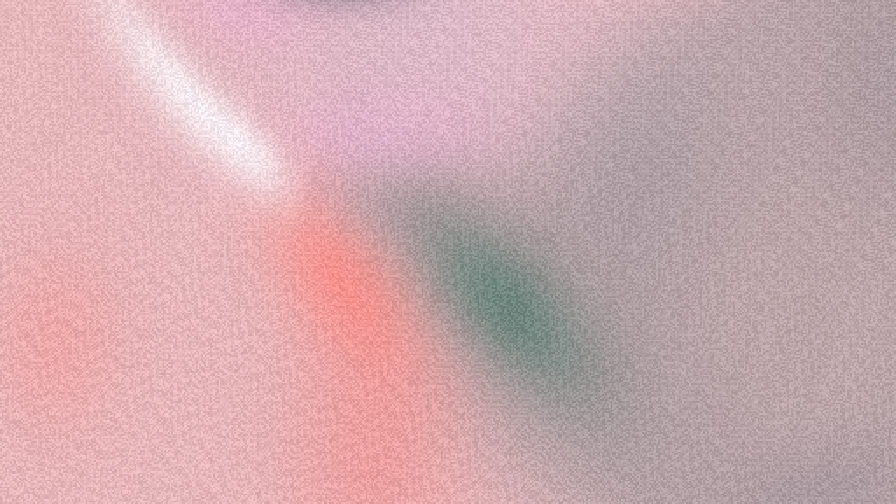
This background is drawn by a Shadertoy shader. Its source:

```glsl
float hash(vec2 p) {
    return fract(sin(dot(p, vec2(127.1, 311.7))) * 43758.5453);
}

// Soft elliptical falloff, turned by an angle in radians
float glow(vec2 p, vec2 center, vec2 radius, float angle) {
    float c = cos(angle), s = sin(angle);
    vec2 d = p - center;
    d = vec2(c * d.x + s * d.y, c * d.y - s * d.x) / radius;
    return exp(-dot(d, d));
}

// Curved bright band, softer on its lower left side
float streak(vec2 p) {
    float x = p.x - 0.46;
    float slope = -0.85 + 1.8 * x;
    float d = (p.y - 0.73 + 0.85 * x - 0.9 * x * x) / sqrt(1.0 + slope * slope);
    float width = d > 0.0 ? 0.05 : 0.065;
    float ends = smoothstep(0.64, 0.48, p.x) * smoothstep(0.05, 0.4, p.x);
    return exp(-d * d / (width * width)) * ends;
}

void mainImage(out vec4 fragColor, in vec2 fragCoord) {
    vec2 p = fragCoord / iResolution.y;

    // Pink left side flowing into mauve grey along a curved border
    vec3 pink = vec3(0.90, 0.715, 0.73);
    vec3 mauve = vec3(0.725, 0.645, 0.66);
    float border = 0.86 + 1.4 * (p.y - 0.4) * (p.y - 0.4);
    vec3 color = mix(pink, mauve, smoothstep(-0.25, 0.24, p.x - border));

    // Lilac upper area
    color = mix(color, vec3(0.86, 0.73, 0.79), 0.85 * glow(p, vec2(0.86, 0.93), vec2(0.42, 0.28), 0.0));
    color = mix(color, vec3(0.93, 0.72, 0.84), 0.85 * glow(p, vec2(0.76, 0.72), vec2(0.20, 0.10), 0.0));
    color = mix(color, vec3(0.92, 0.70, 0.81), 0.7 * glow(p, vec2(0.49, 0.98), vec2(0.13, 0.08), -0.3));
    color = mix(color, vec3(0.66, 0.57, 0.63), 0.85 * glow(p, vec2(0.68, 1.02), vec2(0.14, 0.045), 0.0));

    // Grey variations on the right
    color = mix(color, vec3(0.66, 0.61, 0.635), 0.7 * glow(p, vec2(1.27, 0.62), vec2(0.17, 0.28), -0.3));
    color = mix(color, vec3(0.65, 0.59, 0.62), 0.6 * glow(p, vec2(1.78, 0.84), vec2(0.16, 0.25), 0.0));
    color = mix(color, vec3(0.65, 0.59, 0.62), 0.7 * glow(p, vec2(1.64, 0.03), vec2(0.24, 0.09), 0.2));
    color = mix(color, vec3(0.75, 0.655, 0.66), 0.6 * glow(p, vec2(1.62, 0.40), vec2(0.25, 0.22), 0.0));

    // Coral glows
    color = mix(color, vec3(0.94, 0.64, 0.64), 0.75 * glow(p, vec2(0.11, 0.32), vec2(0.13, 0.18), 0.0));
    color = mix(color, vec3(0.93, 0.61, 0.61), 0.85 * glow(p, vec2(0.74, 0.12), vec2(0.17, 0.32), 0.0));
    color = mix(color, vec3(0.99, 0.56, 0.54), 0.9 * glow(p, vec2(0.685, 0.44), vec2(0.21, 0.105), -0.95));

    // Grey green shadow
    color = mix(color, vec3(0.64, 0.59, 0.60), 0.75 * glow(p, vec2(1.06, 0.38), vec2(0.37, 0.16), -0.8));
    color = mix(color, vec3(0.68, 0.60, 0.63), 0.6 * glow(p, vec2(0.80, 0.58), vec2(0.14, 0.07), -0.3));
    color = mix(color, vec3(0.41, 0.52, 0.485), 0.9 * glow(p, vec2(1.005, 0.395), vec2(0.215, 0.095), -0.82));

    color = mix(color, vec3(0.97, 0.94, 0.96), 0.92 * streak(p));

    // Fine film grain
    float grain = hash(floor(p * 288.0)) - 0.5;
    fragColor = vec4(clamp(color + 0.12 * grain, 0.0, 1.0), 1.0);
}
```
